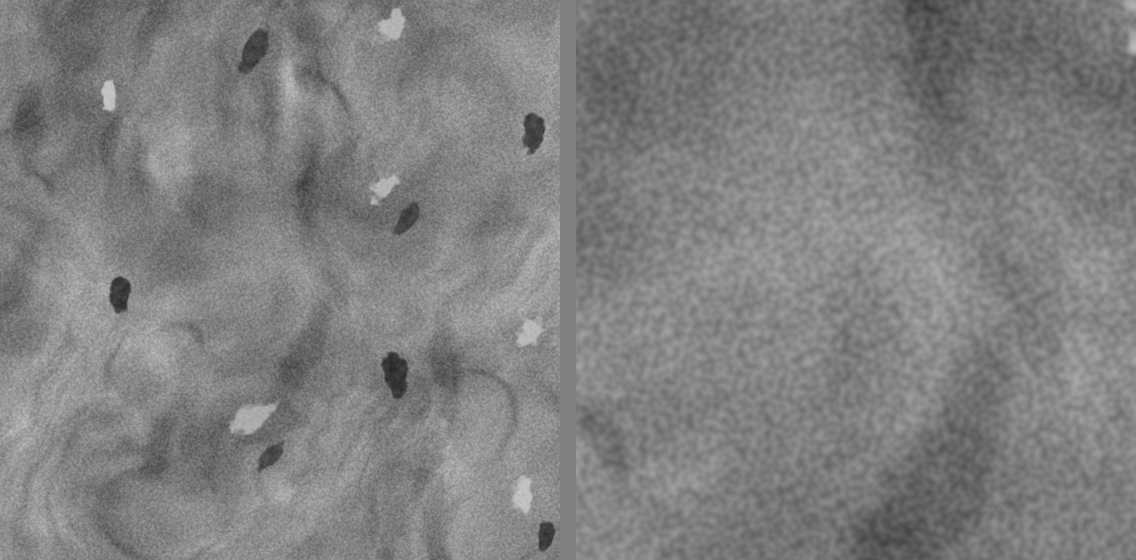
Left, the full canvas; right, a detail of the centre.
A Shadertoy shader for this texture:

```glsl
const float BASE_GREY = 0.507;
const float NUCLEUS_GREY = 0.20;
const float GAP_GREY = 0.77;

const float CLOUD_SCALE = 3.6;
const float CLOUD_CONTRAST = 0.135;
const float MOTTLE_SCALE = 17.0;
const float MOTTLE_CONTRAST = 0.045;
const float WARP_AMOUNT = 0.07;

const float FIBRE_TILT = 0.42;
const vec2 FIBRE_SCALE = vec2(30.0, 4.5);
const float FIBRE_CONTRAST = 0.085;

const float GRAIN_SCALE = 215.0;
const float GRAIN_CONTRAST = 0.075;

const int NUCLEUS_COUNT = 7;
const int SMUDGE_COUNT = 9;
const int GAP_COUNT = 6;
const int HAZE_COUNT = 9;
const int ARC_COUNT = 5;
const float SMUDGE_DEPTH = 0.11;
const float HAZE_LIGHT = 0.10;
const float ARC_DEPTH = 0.10;

vec2 hash2(vec2 p) {
    vec3 q = fract(p.xyx * vec3(0.1031, 0.1030, 0.0973));
    q += dot(q, q.yzx + 33.33);
    return fract((q.xx + q.yz) * q.zy);
}

mat2 rotation(float a) {
    return mat2(cos(a), -sin(a), sin(a), cos(a));
}

float cornerSlope(vec2 cell, vec2 offset) {
    float a = 6.2832 * hash2(cell).x;
    return dot(vec2(cos(a), sin(a)), offset);
}

float gradientNoise(vec2 p) {
    vec2 i = floor(p), f = fract(p);
    vec2 u = f * f * f * (f * (f * 6.0 - 15.0) + 10.0);
    vec2 e = vec2(1.0, 0.0);
    float low = mix(cornerSlope(i, f), cornerSlope(i + e, f - e), u.x);
    float high = mix(cornerSlope(i + e.yx, f - e.yx), cornerSlope(i + 1.0, f - 1.0), u.x);
    return 1.4 * mix(low, high, u.y);
}

float fbm(vec2 p) {
    float sum = 0.0, weight = 1.0;
    for (int i = 0; i < 4; i++) {
        sum += weight * gradientNoise(p);
        p = rotation(0.6) * p * 2.03 + 17.3;
        weight *= 0.5;
    }
    return sum;
}

// Evenly spread position of the i-th mark
vec2 spread(int i, float seed) {
    return fract(hash2(vec2(seed, 7.0)) + float(i) * vec2(0.7549, 0.5698));
}

// Coverage of scattered ellipses with ragged edges
float scatter(vec2 p, int count, vec2 small, vec2 large, float rough, float soft, float seed) {
    float cover = 0.0;
    float ragged = rough * (gradientNoise(p * 38.0 + seed) + 0.5 * gradientNoise(p * 85.0 + seed));
    for (int i = 0; i < count; i++) {
        vec2 rnd = hash2(vec2(float(i) + 1.0, seed));
        vec2 local = rotation(-0.2 + 0.9 * (rnd.x - 0.5)) * (p - spread(i, seed));
        float d = length(local / mix(small, large, rnd.y)) + ragged;
        float strength = mix(0.7, 1.0, rnd.x);
        cover = max(cover, strength * (1.0 - smoothstep(1.0 - soft, 1.0 + soft, d)));
    }
    return cover;
}

// Thin partial rings around rounded cells
float arcs(vec2 p) {
    float cover = 0.0;
    for (int i = 0; i < ARC_COUNT; i++) {
        vec2 rnd = hash2(vec2(float(i) + 3.0, 61.0));
        vec2 d = p - spread(i, 61.0);
        float radius = mix(0.03, 0.10, rnd.x);
        float line = (length(d) - radius) / 0.008;
        float a = 6.2832 * rnd.y;
        float side = dot(normalize(d + 1e-5), vec2(cos(a), sin(a)));
        cover = max(cover, exp(-line * line) * smoothstep(0.2, 0.9, side));
    }
    return cover;
}

void mainImage(out vec4 fragColor, in vec2 fragCoord) {
    vec2 uv = fragCoord / iResolution.y;
    vec2 warp = WARP_AMOUNT * vec2(fbm(uv * 2.6 + 4.1), fbm(uv * 2.6 + 31.7));
    vec2 bent = uv + warp;

    // Cloudy ground
    float grey = BASE_GREY + CLOUD_CONTRAST * fbm(bent * CLOUD_SCALE + 11.0);
    grey += MOTTLE_CONTRAST * fbm(bent * MOTTLE_SCALE + 53.0);

    // Fibre bundles
    vec2 along = rotation(-FIBRE_TILT) * (uv + 1.3 * warp);
    float bundle = smoothstep(-0.35, 0.45, gradientNoise(uv * 3.0 + 23.0));
    grey += FIBRE_CONTRAST * bundle * fbm(along * FIBRE_SCALE);

    // Blurred cells, streaks and pale haze
    vec2 swayed = uv + 0.45 * warp;
    grey -= SMUDGE_DEPTH * scatter(swayed, SMUDGE_COUNT, vec2(0.018, 0.035), vec2(0.03, 0.15), 0.25, 0.5, 19.0);
    grey += HAZE_LIGHT * scatter(swayed, HAZE_COUNT, vec2(0.02, 0.03), vec2(0.045, 0.07), 0.45, 0.75, 43.0);
    grey -= ARC_DEPTH * arcs(swayed);

    // Bright gaps and dark nuclei
    float gap = scatter(swayed, GAP_COUNT, vec2(0.011, 0.016), vec2(0.028, 0.046), 0.6, 0.28, 29.0);
    grey = mix(grey, GAP_GREY, gap);
    float nucleus = scatter(uv + 0.15 * warp, NUCLEUS_COUNT, vec2(0.013, 0.027), vec2(0.024, 0.050), 0.3, 0.17, 5.0);
    float chromatin = NUCLEUS_GREY + 0.06 * gradientNoise(uv * 75.0);
    grey = mix(grey, chromatin, nucleus);

    // Fine grain
    vec2 speck = rotation(0.5) * uv * GRAIN_SCALE;
    float grain = gradientNoise(speck) + 0.6 * gradientNoise(speck.yx * 0.57 + 9.0);
    grey += GRAIN_CONTRAST * grain * mix(1.0, 0.45, max(gap, nucleus));

    fragColor = vec4(vec3(clamp(grey, 0.0, 1.0)), 1.0);
}
```
